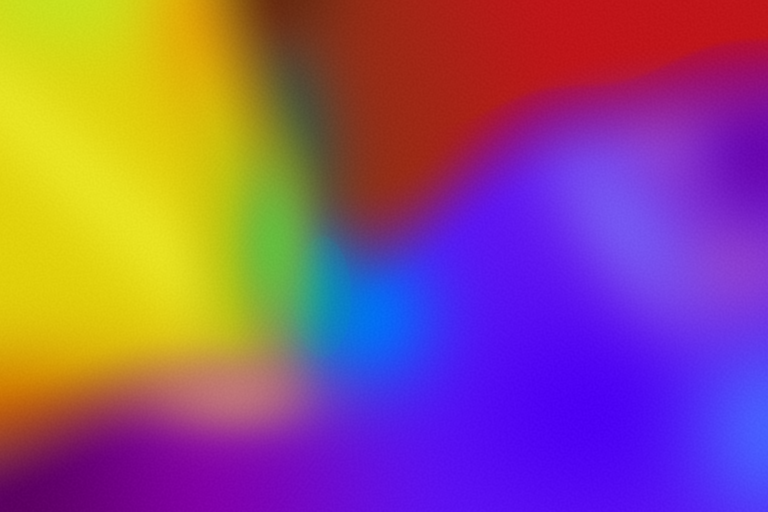
Reproduce this background procedurally as a WebGL 1 fragment shader.

```glsl
precision highp float;

uniform vec2 u_resolution;

const vec3 VIOLET = vec3(0.37, 0.08, 0.95);
const vec3 INDIGO = vec3(0.30, 0.00, 0.96);
const vec3 PURPLE = vec3(0.51, 0.00, 0.66);
const vec3 PLUM = vec3(0.36, 0.00, 0.38);
const vec3 AZURE = vec3(0.00, 0.43, 1.00);
const vec3 SKY = vec3(0.28, 0.38, 1.00);
const vec3 PERIWINKLE = vec3(0.46, 0.37, 0.96);
const vec3 MAUVE = vec3(0.58, 0.27, 0.81);
const vec3 GRAPE = vec3(0.41, 0.02, 0.68);
const vec3 RED = vec3(0.75, 0.08, 0.10);
const vec3 RUST = vec3(0.60, 0.17, 0.08);
const vec3 CRIMSON = vec3(0.66, 0.04, 0.27);
const vec3 BROWN = vec3(0.40, 0.16, 0.06);
const vec3 SLATE = vec3(0.27, 0.30, 0.24);
const vec3 TEAL = vec3(0.00, 0.57, 0.72);
const vec3 YELLOW = vec3(0.88, 0.82, 0.04);
const vec3 SHEEN = vec3(0.91, 0.89, 0.13);
const vec3 LIME = vec3(0.78, 0.88, 0.12);
const vec3 OLIVE = vec3(0.76, 0.75, 0.04);
const vec3 AMBER = vec3(0.89, 0.66, 0.02);
const vec3 ORANGE = vec3(0.81, 0.43, 0.00);
const vec3 GREEN = vec3(0.36, 0.78, 0.24);
const vec3 PINK = vec3(0.79, 0.49, 0.50);

const float RED_SOFTNESS = 0.12;
const float FOLD_SOFTNESS = 0.010;
const float YELLOW_SOFTNESS = 0.11;
const float FLOOR_SOFTNESS = 0.12;
const float GRAIN_SCALE = 210.0;
const float GRAIN_AMOUNT = 0.022;
const mat2 GRAIN_TURN = mat2(0.8, 0.6, -0.6, 0.8);

vec2 gradient(vec2 cell) {
    float h = fract(sin(dot(cell, vec2(127.1, 311.7))) * 43758.5);
    return vec2(cos(6.2832 * h), sin(6.2832 * h));
}

float gradientNoise(vec2 p) {
    vec2 i = floor(p);
    vec2 f = fract(p);
    vec2 u = f * f * (3.0 - 2.0 * f);
    vec2 e = vec2(1.0, 0.0);
    float low = mix(dot(gradient(i), f), dot(gradient(i + e), f - e), u.x);
    float high = mix(dot(gradient(i + e.yx), f - e.yx), dot(gradient(i + 1.0), f - 1.0), u.x);
    return mix(low, high, u.y);
}

float glow(vec2 p, vec2 center, vec2 radius) {
    vec2 q = (p - center) / radius;
    return exp(-dot(q, q));
}

// Plum to violet ground with the lights on its right side
vec3 violetField(vec2 p) {
    vec3 c = mix(PLUM, PURPLE, smoothstep(0.0, 0.45, p.x));
    c = mix(c, VIOLET, smoothstep(0.35, 0.92, p.x));
    c = mix(c, INDIGO, glow(p, vec2(1.17, 0.20), vec2(0.28, 0.22)));
    c = mix(c, SKY, glow(p, vec2(1.52, 0.16), vec2(0.17, 0.20)));
    c = mix(c, MAUVE, 0.9 * glow(p, vec2(1.43, 0.49), vec2(0.20, 0.14)));
    c = mix(c, MAUVE, 0.9 * glow(p, vec2(1.31, 0.72), vec2(0.19, 0.16)));
    vec2 slanted = p + vec2(0.5 * (p.y - 0.56), 0.0);
    c = mix(c, PERIWINKLE, 0.85 * glow(slanted, vec2(1.22, 0.56), vec2(0.12, 0.18)));
    c = mix(c, GRAPE, 0.95 * glow(p, vec2(1.49, 0.70), vec2(0.13, 0.14)));
    return mix(c, AZURE, glow(p, vec2(0.72, 0.38), vec2(0.14, 0.15)));
}

// Rust to red, with a crimson underside below a fine fold
vec3 redField(vec2 p) {
    vec3 c = mix(RUST, RED, smoothstep(0.65, 1.15, p.x + 0.3 * (p.y - 0.9)));
    float fold = 0.79 + 0.26 * (p.x - 0.977) + 0.012 * sin(18.0 * (p.x - 1.31));
    float under = 1.0 - smoothstep(-FOLD_SOFTNESS, FOLD_SOFTNESS, p.y - fold);
    float depth = 0.55 + 0.45 * smoothstep(0.0, 0.07, fold - p.y);
    return mix(c, CRIMSON, under * depth * smoothstep(0.8, 1.08, p.x));
}

// Yellow with a diagonal sheen, lime above and orange below
vec3 yellowField(vec2 p) {
    float band = (p.y + 0.95 * p.x - 0.81) / 0.13;
    vec3 c = mix(YELLOW, SHEEN, exp(-band * band));
    c = mix(c, OLIVE, smoothstep(0.3, 0.5, p.x));
    c = mix(c, LIME, glow(p, vec2(0.12, 1.02), vec2(0.24, 0.14)));
    c = mix(c, AMBER, 0.95 * glow(p, vec2(0.38, 0.96), vec2(0.10, 0.20)));
    return mix(c, ORANGE, glow(p, vec2(0.0, 0.18), vec2(0.34, 0.14)));
}

void main() {
    vec2 p = gl_FragCoord.xy / u_resolution.y;
    vec3 color = violetField(p);

    // Red canopy dipping toward the centre
    float dip = (p.x - 0.72) / 0.24;
    float redEdge = 0.79 + 0.10 * (p.x - 1.2) - 0.21 * exp(-dip * dip);
    color = mix(color, redField(p), smoothstep(-RED_SOFTNESS, RED_SOFTNESS, p.y - redEdge));

    // Dark seam and teal lens between the warm and cool sides
    vec2 leaning = p + vec2(0.2 * (p.y - 0.8), 0.0);
    color = mix(color, SLATE, 0.95 * glow(leaning, vec2(0.575, 0.77), vec2(0.10, 0.23)));
    color = mix(color, BROWN, glow(p, vec2(0.53, 1.02), vec2(0.13, 0.10)));
    color = mix(color, TEAL, 0.9 * glow(p, vec2(0.615, 0.42), vec2(0.08, 0.13)));
    float lens = length((p - vec2(0.63, 0.42)) / vec2(0.057, 0.12));
    color = mix(color, TEAL, 0.15 * (1.0 - smoothstep(0.93, 1.03, lens)));

    // Yellow mass bounded on its right and below
    float side = 0.55 - 0.11 * smoothstep(0.6, 1.05, p.y);
    float ground = 0.125 + 0.11 * smoothstep(-0.08, 0.32, p.x);
    float mass = 1.0 - smoothstep(-YELLOW_SOFTNESS, YELLOW_SOFTNESS, p.x - side);
    mass *= smoothstep(-FLOOR_SOFTNESS, FLOOR_SOFTNESS, p.y - ground);
    color = mix(color, yellowField(p), mass);

    // Lights along the yellow border
    color = mix(color, GREEN, 0.85 * glow(p, vec2(0.535, 0.52), vec2(0.08, 0.17)));
    color = mix(color, PINK, 0.75 * glow(p, vec2(0.46, 0.23), vec2(0.16, 0.085)));

    color += GRAIN_AMOUNT * gradientNoise(GRAIN_TURN * p * GRAIN_SCALE);
    gl_FragColor = vec4(clamp(color, 0.0, 1.0), 1.0);
}
```
